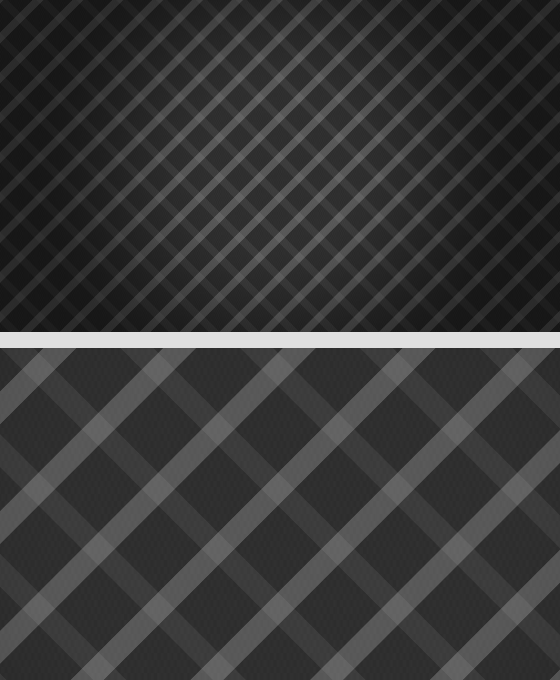
Top, the full canvas; bottom, a detail of the centre.
Give the GLSL for this pattern, as a Shadertoy shader.

```glsl
// Charcoal diagonal lattice: two families of translucent stripes crossing at
// right angles over a finely woven dark ground, dimmed by a round vignette.
// Stripes are periodic distances along the two diagonals, blended toward white.

#define REPEATS_DOWN 8.32      // lattice cells per canvas height
#define LATTICE_Y 0.525        // height of a crossing on the left edge
#define STRIPE_WIDTH 0.275     // share of a period
#define RISING_ALPHA 0.20
#define FALLING_ALPHA 0.065
#define GROUND vec3(0.183)
#define EDGE_LIGHT 0.49        // brightness left at the rim
#define VIGNETTE_INNER 0.20
#define VIGNETTE_OUTER 0.76
#define WEAVE_COUNT 150.0      // threads per canvas height
#define WEAVE_DEPTH 0.006
#define GRAIN_DEPTH 0.004

float hash(vec2 p) {
    vec3 q = fract(vec3(p.xyx) * 0.1031);
    q += dot(q, q.yzx + 33.33);
    return fract((q.x + q.y) * q.z);
}

// Coverage of a stripe centred on every integer of t
float stripe(float t, float pixel) {
    float dist = abs(fract(t + 0.5) - 0.5) - 0.5 * STRIPE_WIDTH;
    return 1.0 - smoothstep(-0.5 * pixel, 0.5 * pixel, dist);
}

// Fine threads, offset on alternate rows, with slight irregularity
float weave(vec2 uv) {
    vec2 thread = uv * WEAVE_COUNT;
    float row = mod(floor(thread.y), 2.0);
    float ripple = sin(6.2832 * (thread.x + 0.5 * row));
    return WEAVE_DEPTH * ripple + GRAIN_DEPTH * (hash(floor(thread)) - 0.5);
}

void mainImage(out vec4 fragColor, in vec2 fragCoord) {
    vec2 uv = fragCoord / iResolution.y;
    vec2 center = 0.5 * iResolution.xy / iResolution.y;

    // Diagonal coordinates and pixel footprint, in periods
    vec2 cell = (uv - vec2(0.0, LATTICE_Y)) * REPEATS_DOWN;
    float pixel = 1.4142 * REPEATS_DOWN / iResolution.y;
    float rising = stripe(cell.x - cell.y, pixel);
    float falling = stripe(cell.x + cell.y, pixel);

    // Layer the translucent stripes on the woven ground
    vec3 color = GROUND + weave(uv);
    color = mix(color, vec3(1.0), FALLING_ALPHA * falling);
    color = mix(color, vec3(1.0), RISING_ALPHA * rising);

    // Round vignette
    float rim = smoothstep(VIGNETTE_INNER, VIGNETTE_OUTER, length(uv - center));
    color *= mix(1.0, EDGE_LIGHT, rim);

    fragColor = vec4(color, 1.0);
}
```
